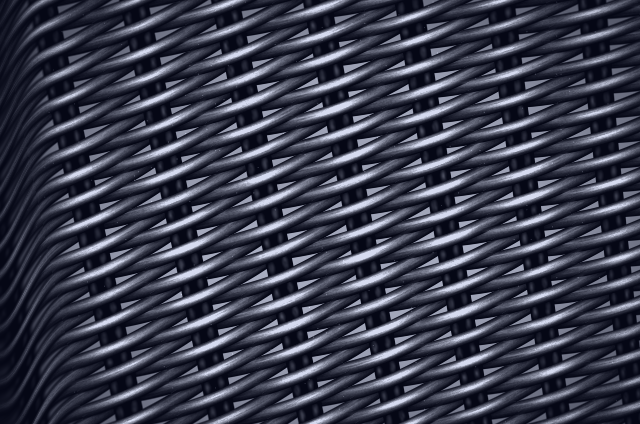
This texture is drawn by a WebGL 1 fragment shader. Its source:

```glsl
precision highp float;
uniform vec2 u_resolution;

float hash(vec2 p) {
  vec3 q = fract(vec3(p.xyx) * 0.1031);
  q += dot(q, q.yzx + 33.33);
  return fract((q.x + q.y) * q.z);
}

float noise(vec2 p) {
  vec2 i = floor(p), f = fract(p);
  f = f * f * (3.0 - 2.0 * f);
  return mix(mix(hash(i), hash(i + vec2(1.0, 0.0)), f.x),
             mix(hash(i + vec2(0.0, 1.0)), hash(i + 1.0), f.x), f.y);
}

float bell(float x, float width) {
  return exp(-x * x / (width * width));
}

// One strand passing in front of a stake: x = tone, y = coverage, z = signed offset
vec3 strand(vec2 weave, float stake, float soft) {
  float along = weave.x - stake;
  float height = weave.y - along * (1.5 + 0.5 * along);
  float row = floor(height + 0.5);
  vec2 id = vec2(stake + 20.0, row + 40.0);
  float slope = 0.25 * (1.5 + along);
  float halfWidth = (0.25 + 0.05 * abs(along)) * sqrt(1.0 + slope * slope) + 0.025 * (hash(id) - 0.5);
  float offset = height - row + 0.07 * (hash(id + 7.3) - 0.5);
  float across = offset / halfWidth;

  // Long fibres and a sheen that peaks over the stake
  float fibre = noise(vec2(along * 5.0 + id.x * 9.0, across * 5.0 + id.y * 13.0));
  float grain = noise(vec2(along * 60.0 + id.x * 70.0, across * 9.0 + id.y * 21.0));
  float sheen = bell(along - 0.02 - 0.1 * (hash(id + 3.1) - 0.5), 0.31);
  float band = bell(across - 0.2 + 0.2 * along, 0.5);
  float tone = 0.01 + 0.13 * max(1.0 - across * across, 0.0);
  tone += band * (0.18 + (0.56 + 0.24 * hash(id + 5.7)) * sheen);
  tone *= 0.68 + 0.42 * fibre + 0.22 * grain;
  tone += 0.16 * bell(across - 0.45, 0.14) * smoothstep(0.25, 0.6, abs(along)) * fibre;

  float cover = 1.0 - smoothstep(halfWidth - soft, halfWidth + soft, abs(offset));
  return vec3(tone, cover, offset);
}

void main() {
  vec2 uv = gl_FragCoord.xy / u_resolution;
  float drop = 1.0 - uv.y;

  // Leaning stakes and rows that flatten to the right and bend at the left rim
  float rim = smoothstep(0.09, -0.04, uv.x - 0.05 * drop);
  float lean = uv.x * 6.98 - 0.455 - 0.98 * drop;
  float u = lean + drop * lean * (0.021 * lean - 0.027);
  float v = 17.2 * uv.y + 0.04 * u * u - 0.11 + 2.0 * rim * rim;
  vec2 weave = vec2(u, v);

  // Edge softness grows out of focus
  float blur = 0.03 * smoothstep(0.35, 0.75, length(uv - vec2(0.55, 0.5))) + 0.16 * rim;
  float soft = 11.0 / u_resolution.y + blur;
  float stakeSoft = 5.0 / u_resolution.x + 0.3 * blur;

  float nearStake = floor(u + 0.5);
  float side = u - nearStake;
  float farStake = nearStake + (side < 0.0 ? -1.0 : 1.0);
  vec3 front = strand(weave, nearStake, soft);
  vec3 back = strand(weave, farStake, soft);

  // Pale gaps, then the strand behind
  float tone = 0.53 + 0.08 * noise(uv * 5.0);
  float contact = bell(max(abs(front.z) - 0.26, 0.0), 0.13) * smoothstep(0.5, 0.3, abs(side));
  tone = mix(tone, back.x * (1.0 - 0.6 * contact), back.y);

  // Paired upright rods
  float rod = side - (side < 0.0 ? -0.082 : 0.082);
  float rodTone = 0.01 + 0.2 * bell(rod + 0.012, 0.035) * (0.6 + 0.8 * noise(vec2(u * 30.0, v * 5.0)));
  rodTone *= 1.0 - 0.6 * contact;
  float rodCover = 1.0 - smoothstep(0.155 - stakeSoft, 0.155 + stakeSoft, abs(side));
  tone = mix(tone, rodTone, rodCover);

  // Strand in front, trading places softly halfway between stakes
  float trade = 0.5 * smoothstep(0.4, 0.5, abs(side));
  tone = mix(tone, front.x, front.y * (1.0 - trade * back.y));

  // Sparse dust
  vec2 dustGrid = uv * vec2(150.0, 100.0);
  vec2 dustCell = floor(dustGrid);
  float dust = step(0.985, hash(dustCell + 11.0)) * smoothstep(0.25, 0.05, length(fract(dustGrid) - 0.5));
  tone += 0.16 * dust * (1.0 - rim);

  // Contrast, vignette and cool tint
  tone = max(tone * 1.4 - 0.05, 0.0);
  vec2 fromCentre = (uv - vec2(0.53, 0.5)) * vec2(1.0, 0.85);
  tone *= 1.1 - 0.68 * smoothstep(0.2, 0.74, length(fromCentre));
  tone *= 1.0 - 0.7 * rim;
  vec3 ink = vec3(0.018, 0.026, 0.082);
  vec3 silver = vec3(0.75, 0.77, 0.85);
  gl_FragColor = vec4(mix(ink, silver, clamp(tone, 0.0, 1.12)), 1.0);
}
```
